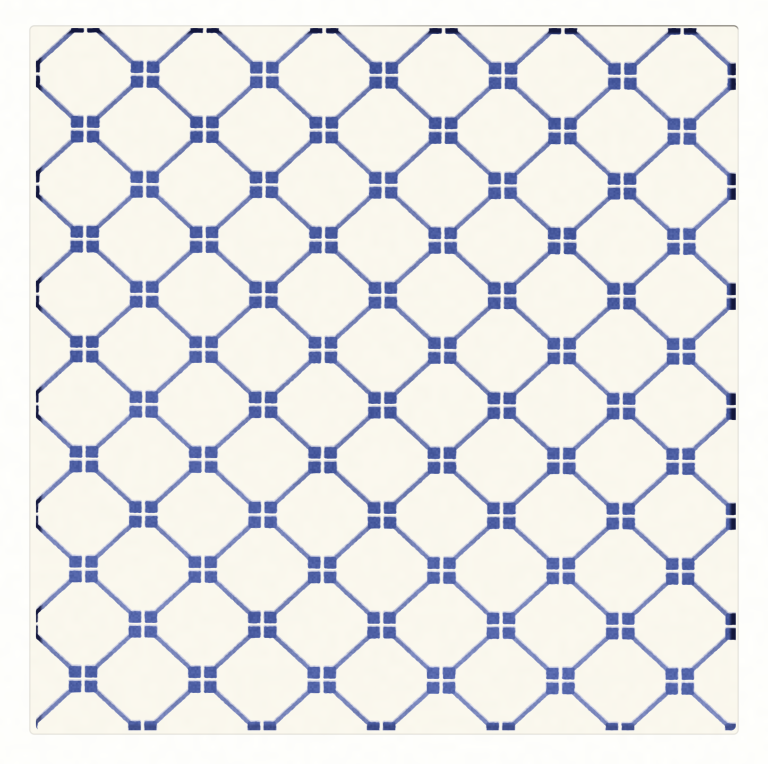
Write a WebGL 1 fragment shader that draws this pattern.

```glsl
precision highp float;
// A glazed cream tile with a blue trellis: staggered nodes of four small squares
// joined by diagonal bars. The lattice is folded into one quadrant holding half a
// bar and two squares; noise varies the ink, which pools dark at the tile rim.
uniform vec2 u_resolution;

const vec2 HALF_PITCH = vec2(0.0777, 0.0716);   // node to diagonal neighbour
const vec2 NODE_ORIGIN = vec2(0.498, 0.467);
const vec2 SQUARE_OFFSET = vec2(0.0104, 0.0096);
const vec2 SQUARE_HALF = vec2(0.0079, 0.0075);
const float BAR_HALF = 0.0025;
const float TILT = 0.0038;

const vec3 PAPER = vec3(0.995, 0.995, 0.985);
const vec3 GLAZE = vec3(0.98, 0.97, 0.93);
const vec3 SQUARE_INK = vec3(0.29, 0.36, 0.63);
const vec3 BAR_INK = vec3(0.44, 0.49, 0.70);
const vec3 HALO_INK = vec3(0.74, 0.75, 0.85);
const vec3 POOLED_INK = vec3(0.05, 0.06, 0.19);
const vec3 RIM_SHADE = vec3(0.42, 0.40, 0.36);

float hash(vec2 p) {
  p = fract(p * vec2(0.1031, 0.1137));
  p += dot(p, p.yx + 33.33);
  return fract((p.x + p.y) * p.x * 17.0);
}

float noise(vec2 p) {
  vec2 i = floor(p);
  vec2 f = fract(p);
  f = f * f * (3.0 - 2.0 * f);
  return mix(mix(hash(i), hash(i + vec2(1.0, 0.0)), f.x),
             mix(hash(i + vec2(0.0, 1.0)), hash(i + 1.0), f.x), f.y);
}

float boxDistance(vec2 p, vec2 halfSize, float radius) {
  vec2 d = abs(p) - halfSize + radius;
  return length(max(d, 0.0)) + min(max(d.x, d.y), 0.0) - radius;
}

float segmentDistance(vec2 p, vec2 a, vec2 b) {
  vec2 ab = b - a;
  return length(p - a - ab * clamp(dot(p - a, ab) / dot(ab, ab), 0.0, 1.0));
}

float coverage(float d, float softness) {
  return 1.0 - smoothstep(-softness, softness, d);
}

// Distances to the squares (x) and to the bars (y).
vec2 trellis(vec2 p) {
  vec2 q = abs(mod(p + HALF_PITCH, 2.0 * HALF_PITCH) - HALF_PITCH);
  vec2 farSquare = HALF_PITCH - SQUARE_OFFSET;
  float squares = min(boxDistance(q - SQUARE_OFFSET, SQUARE_HALF, 0.0018),
                      boxDistance(q - farSquare, SQUARE_HALF, 0.0018));
  float bars = segmentDistance(q, SQUARE_OFFSET, farSquare) - BAR_HALF;
  return vec2(squares, bars);
}

void main() {
  vec2 p = gl_FragCoord.xy / u_resolution.x;
  float pixel = 1.0 / u_resolution.x;
  float soft = max(0.0009, 0.8 * pixel);

  // Tile body, with a shaded rim that is strongest at the upper right
  float tile = boxDistance(p - vec2(0.5), vec2(0.4612), 0.006);
  vec3 color = mix(PAPER, GLAZE, coverage(tile, pixel));
  float topRim = smoothstep(0.955, 0.961, p.y);
  float rimStrength = mix(0.16, 0.2 + 0.65 * smoothstep(0.3, 0.75, p.x), topRim);
  color = mix(color, RIM_SHADE, rimStrength * coverage(abs(tile) - 0.0008, soft));
  color += 0.008 * (noise(p * 90.0) - 0.5);

  // Slightly turned lattice with a faint wobble in the printed edges
  vec2 r = p - NODE_ORIGIN;
  vec2 lattice = r + TILT * vec2(-r.y, r.x);
  float wobble = 0.0007 * (noise(p * 330.0) - 0.5);
  vec2 ink = trellis(lattice) + wobble;
  vec2 haloShape = trellis(lattice - vec2(0.0, 0.0009)) + wobble;

  // Print area and the dark ink gathered along its border
  float border = boxDistance(p - vec2(0.5025, 0.501), vec2(0.4555, 0.457), 0.006);
  float printed = coverage(border, soft);
  float pooled = smoothstep(-0.010, -0.004, border) * smoothstep(0.02, 0.10, p.y);

  // Ink density changes between nodes, softly over the tile, and with fine grain
  float nodeTone = hash(floor(lattice / HALF_PITCH + 0.5) + 50.0) - 0.5;
  float grain = noise(p * 420.0) - 0.5;
  float fade = noise(p * 5.0 + 3.0) - 0.5;
  float tone = 0.04 * nodeTone + 0.07 * grain + 0.05 * fade - 0.05 * (p.y - 0.5);
  vec3 squareColor = mix(SQUARE_INK + tone, POOLED_INK, 0.9 * pooled);
  vec3 barColor = mix(BAR_INK + tone, POOLED_INK, 0.9 * pooled);

  float halo = coverage(min(haloShape.x, haloShape.y) - 0.0009, soft);
  color = mix(color, HALO_INK + tone, 0.8 * halo * printed);
  color = mix(color, barColor, coverage(ink.y, soft) * printed);
  color = mix(color, squareColor, coverage(ink.x, soft) * printed);

  gl_FragColor = vec4(clamp(color, 0.0, 1.0), 1.0);
}
```
